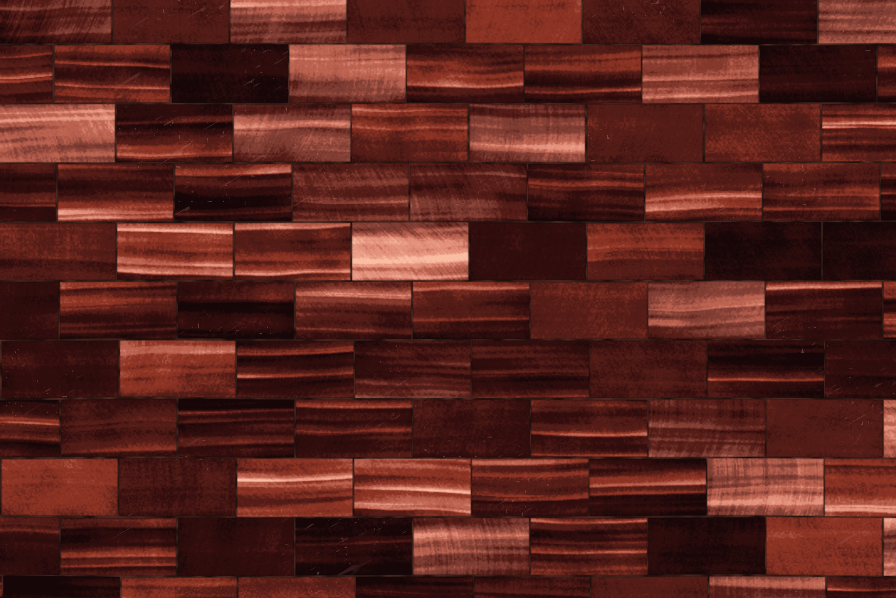
A Shadertoy shader for this texture:

```glsl
const vec2 TILE = vec2(0.1967, 0.0988);   // tile size, in canvas heights
const float FIRST_JOINT = 0.0371;         // height of the lowest joint
const vec3 GROUT = vec3(0.20, 0.11, 0.09);

float hash(vec2 p) {
    vec3 q = fract(vec3(p.xyx) * 0.1031);
    q += dot(q, q.yzx + 33.33);
    return fract((q.x + q.y) * q.z);
}

float tileRandom(vec2 id, float salt) {
    return hash(id + salt * vec2(17.3, 41.7) + 60.0);
}

float noise(vec2 p) {
    vec2 i = floor(p), f = fract(p);
    f = f * f * (3.0 - 2.0 * f);
    return mix(mix(hash(i), hash(i + vec2(1, 0)), f.x),
               mix(hash(i + vec2(0, 1)), hash(i + vec2(1, 1)), f.x), f.y);
}

// Dark maroon through copper to pale salmon; satin makes the midtones pinker
vec3 stoneColor(float v, float satin) {
    vec3 copper = mix(vec3(0.55, 0.20, 0.14), vec3(0.50, 0.24, 0.20), satin);
    vec3 c = mix(vec3(0.09, 0.025, 0.03), vec3(0.19, 0.05, 0.05), smoothstep(0.0, 0.2, v));
    c = mix(c, vec3(0.33, 0.11, 0.09), smoothstep(0.2, 0.4, v));
    c = mix(c, copper, smoothstep(0.4, 0.6, v));
    c = mix(c, vec3(0.73, 0.38, 0.31), smoothstep(0.6, 0.8, v));
    c = mix(c, vec3(0.89, 0.57, 0.49), smoothstep(0.8, 1.0, v));
    return mix(c, vec3(0.98, 0.74, 0.64), smoothstep(1.0, 1.25, v));
}

// Bright seams: a crisp lower edge and a soft fade above
float seams(float y, float x, vec2 id, float aa) {
    float glow = 0.0;
    for (int i = 0; i < 4; i++) {
        float salt = 10.0 + float(i) * 3.0;
        float d = y - mix(0.04, 0.92, tileRandom(id, salt));
        float fade = mix(0.03, 0.22, pow(tileRandom(id, salt + 1.0), 2.0));
        float gain = mix(0.08, 0.95, pow(tileRandom(id, salt + 2.0), 1.4));
        float along = 0.65 + 0.5 * noise(vec2(x * 2.5 + salt, id.x * 7.0 + id.y));
        float rise = smoothstep(-0.015 - aa, 0.015 + aa, d);
        glow = max(glow, 0.4 * glow + gain * along * rise * exp(-max(d, 0.0) / fade));
    }
    return glow;
}

// Hair-like fibres running across the tile on a slant
float fibres(vec2 uv, float slant, vec2 seed) {
    vec2 q = vec2(uv.x * 2.0 + slant * uv.y + 0.25 * uv.y * uv.y, uv.y);
    return noise(q * vec2(17.0, 1.3) + seed) * 0.5 + noise(q * vec2(38.0, 2.5) + seed) * 0.5 - 0.5;
}

vec3 stone(vec2 uv, vec2 id, float aa) {
    vec2 seed = id * vec2(37.0, 53.0) + 400.0;
    float kind = tileRandom(id, 1.0);
    float satin = smoothstep(0.78, 0.84, kind);
    float streaky = smoothstep(0.22, 0.48, kind);
    float copper = (1.0 - satin) * smoothstep(0.72, 0.90, tileRandom(id, 9.0));
    float tone = mix(0.08, 0.38, tileRandom(id, 2.0));
    tone += mix(0.20, 0.44, tileRandom(id, 11.0)) * satin + 0.24 * copper;

    // Layers follow a gently tilted, bowed and rippled direction
    float tilt = (tileRandom(id, 3.0) - 0.5) * 0.16;
    float bow = (tileRandom(id, 4.0) - 0.5) * 0.24;
    float x = uv.x - 0.5;
    float y = uv.y + tilt * x + bow * x * x + 0.04 * (noise(uv * vec2(3.0, 2.0) + seed) - 0.5);

    float broad = noise(vec2(uv.x * 0.6, y * 3.2) + seed) - 0.5;
    float fine = noise(vec2(uv.x * 1.2, y * 15.0) + seed) - 0.5;
    float cloud = noise(uv * vec2(5.0, 3.0) + seed) - 0.5;
    float grain = noise(uv * vec2(70.0, 36.0) + seed) - 0.5;
    float slant = (tileRandom(id, 5.0) - 0.5) * 1.6;
    float hairy = mix(0.07, 0.26, satin * tileRandom(id, 6.0));

    float v = tone + cloud * 0.12 + grain * 0.10;
    v += broad * mix(0.10, 0.44, streaky) + fine * mix(0.06, 0.27, streaky);
    v += seams(y, uv.x, id, aa) * mix(0.10, 0.95, streaky) * mix(1.0, 0.50, satin);
    v += fibres(uv, slant, seed) * hairy;
    return stoneColor(clamp(v, 0.0, 1.25), satin);
}

// Sparse pale dust and short scratches
float wear(vec2 p) {
    float patches = smoothstep(0.62, 0.85, noise(p * 9.0 + 30.0));
    float specks = smoothstep(0.92, 0.98, noise(p * 190.0));
    float scratches = smoothstep(0.88, 0.98, noise(vec2(p.x + p.y, p.y - p.x * 0.6) * vec2(28.0, 230.0)));
    return patches * max(specks, scratches * 0.6);
}

float boxDistance(vec2 p, vec2 halfSize, float radius) {
    vec2 d = abs(p) - halfSize + radius;
    return length(max(d, 0.0)) + min(max(d.x, d.y), 0.0) - radius;
}

void mainImage(out vec4 fragColor, in vec2 fragCoord) {
    float pixel = 1.0 / iResolution.y;
    vec2 p = fragCoord * pixel;

    // Running bond: alternate rows shift by half a tile, with slight hand-set drift
    vec2 grid = p - vec2(0.0, FIRST_JOINT);
    grid.y += 0.003 * (noise(p * vec2(4.0, 3.0)) - 0.5);
    float row = floor(grid.y / TILE.y);
    float halfShift = mod(row + 1.0, 2.0) * 0.5 * TILE.x;
    grid.x -= halfShift + 0.004 - 0.0014 * row + 0.006 * (hash(vec2(row + 9.0, 3.0)) - 0.5);
    vec2 id = vec2(floor(grid.x / TILE.x), row);
    vec2 uv = fract(grid / TILE);

    // Each tile is cut a little differently
    vec2 inset = 0.0006 + 0.0012 * vec2(tileRandom(id, 7.0), tileRandom(id, 8.0));
    float edge = boxDistance((uv - 0.5) * TILE, 0.5 * TILE - inset, 0.0015);

    vec3 face = stone(uv, id, pixel / TILE.y);
    face *= mix(0.80, 1.0, smoothstep(0.0, 0.0025, -edge));
    face = mix(face, vec3(0.72, 0.48, 0.42), 0.4 * wear(p));

    vec3 grout = GROUT * (0.4 + 1.2 * noise(p * vec2(60.0, 90.0)));
    float cover = smoothstep(0.75 * pixel, -0.75 * pixel, edge);
    fragColor = vec4(mix(grout, face, cover), 1.0);
}
```
